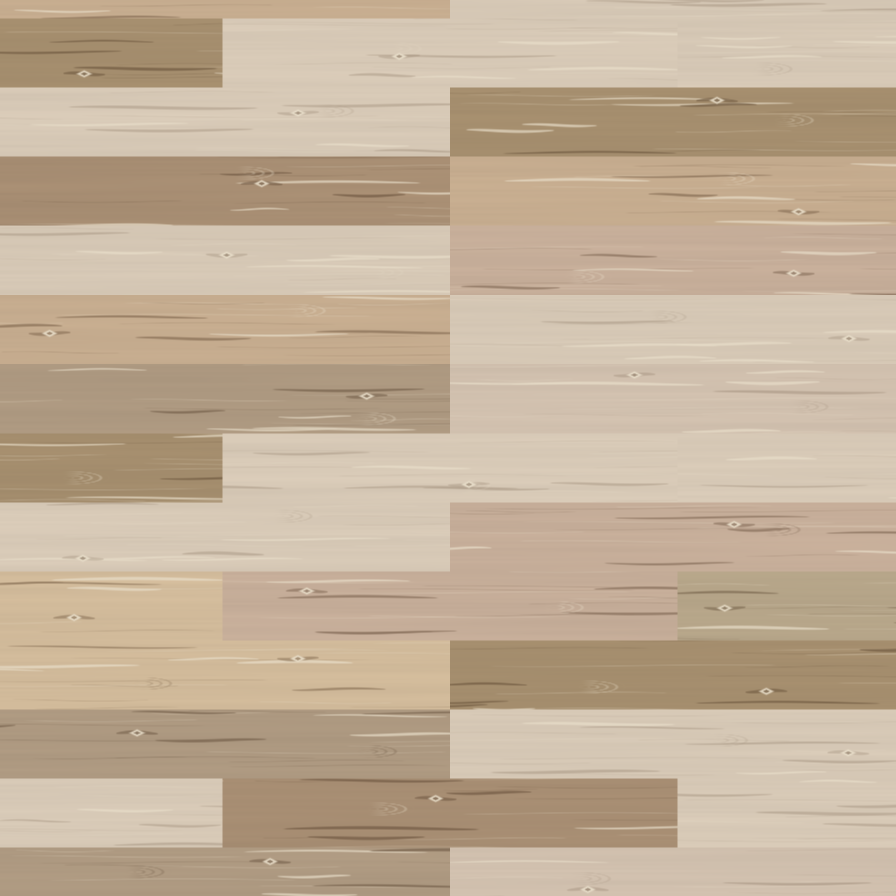
Give the GLSL for this texture, as a three.js fragment shader.

```glsl
// Wooden parquet: fourteen rows of long boards in cream, tan, pink and brown.
// Each row is cut into two halves or into quarter-half-quarter; every board is
// then seeded by a hash to place its grain, tapered streaks, knots and rings.
varying vec2 vUv;

const float ROW_H = 0.0771;     // board height
const float ROW_SHIFT = 0.0563; // hidden part of the top row
const float QUARTER = 0.2535;   // shortest board length
const float SIDE_SHIFT = 0.0048;
const float SOFT = 0.0007;      // edge softness

float hash(vec2 p) {
  return fract(sin(dot(p, vec2(127.1, 311.7))) * 43758.5453);
}

float noise(vec2 p) {
  vec2 i = floor(p), f = fract(p);
  f = f * f * (3.0 - 2.0 * f);
  return mix(mix(hash(i), hash(i + vec2(1.0, 0.0)), f.x),
             mix(hash(i + vec2(0.0, 1.0)), hash(i + 1.0), f.x), f.y);
}

// Wood tones, from pale to dark
vec3 woodTone(float tone) {
  return tone < 0.5 ? vec3(0.84, 0.785, 0.712)  // cream
       : tone < 1.5 ? vec3(0.815, 0.75, 0.68)   // rosy cream
       : tone < 2.5 ? vec3(0.82, 0.73, 0.605)   // honey
       : tone < 3.5 ? vec3(0.775, 0.675, 0.56)  // tan
       : tone < 4.5 ? vec3(0.775, 0.68, 0.60)   // pink
       : tone < 5.5 ? vec3(0.71, 0.645, 0.535)  // khaki
       : tone < 6.5 ? vec3(0.68, 0.60, 0.505)   // taupe
       : tone < 7.5 ? vec3(0.645, 0.555, 0.43)  // olive
       : vec3(0.655, 0.555, 0.45);              // brown
}

// Left, middle and right tone of a row; a negative middle means two halves
vec3 rowTones(float row) {
  return row < 0.5 ? vec3(3, -1, 0)
       : row < 1.5 ? vec3(7, 0, 0)
       : row < 2.5 ? vec3(0, -1, 7)
       : row < 3.5 ? vec3(8, -1, 3)
       : row < 4.5 ? vec3(0, -1, 4)
       : row < 5.5 ? vec3(3, -1, 0)
       : row < 6.5 ? vec3(6, -1, 1)
       : row < 7.5 ? vec3(7, 0, 0)
       : row < 8.5 ? vec3(0, -1, 4)
       : row < 9.5 ? vec3(2, 4, 5)
       : row < 10.5 ? vec3(2, -1, 7)
       : row < 11.5 ? vec3(6, -1, 0)
       : row < 12.5 ? vec3(0, 8, 0)
       : vec3(6, -1, 1);
}

// Thin line along the grain, pointed at both ends
float streak(vec2 p, vec2 start, float len, float halfWidth) {
  float t = (p.x - start.x) / len;
  float taper = max(4.0 * t * (1.0 - t), 0.0);
  float bend = 0.001 * sin(t * 5.0 + start.x * 90.0);
  float w = halfWidth * sqrt(taper);
  float line = 1.0 - smoothstep(w - SOFT, w + SOFT, abs(p.y - start.y - bend));
  return line * smoothstep(0.0, 0.12, taper);
}

float diamond(vec2 p, vec2 size) {
  return 1.0 - smoothstep(0.7, 1.2, abs(p.x) / size.x + abs(p.y) / size.y);
}

// Open nested ovals, fading outward
float rings(vec2 p, vec2 size) {
  vec2 q = p / size;
  float d = length(q);
  float line = smoothstep(0.25, 0.45, abs(fract(d * 4.0) - 0.5));
  return line * (1.0 - smoothstep(0.8, 1.0, d)) * smoothstep(-0.3, 0.3, q.x);
}

vec3 board(vec2 p, vec2 seed, float tone) {
  vec3 base = woodTone(tone);
  vec3 light = mix(base, vec3(0.91, 0.87, 0.79), 0.85);
  vec3 dark = base * vec3(0.72, 0.68, 0.64);
  float depth = tone < 1.5 ? 0.5 : 1.0; // pale boards keep dark marks faint

  // Fine grain and broad bands
  float grain = noise(vec2(p.x * 5.0, p.y * 420.0) + seed * 17.0) - 0.5;
  float band = noise(vec2(p.x * 2.0, p.y * 90.0) + seed * 31.0) - 0.5;
  vec3 color = base * (1.0 + 0.025 * grain + 0.03 * band);

  // Faint long streaks first, then a few bold ones
  for (int i = 0; i < 18; i++) {
    vec2 k = seed + float(i) * vec2(1.37, 2.11);
    float bold = step(12.0, float(i));
    vec2 start = vec2(hash(k) * 0.54 - 0.08, hash(k + 3.1) * ROW_H);
    float len = mix(0.09, 0.3, hash(k + 5.7)) * mix(1.2, 0.75, bold);
    float w = mix(0.0004, mix(0.0009, 0.0018, hash(k + 8.3)), bold);
    float isDark = step(0.52, hash(k + 9.9));
    float alpha = mix(0.35, 0.8, bold) * mix(1.0, depth, isDark);
    color = mix(color, mix(light, dark, isDark), alpha * streak(p, start, len, w));
  }

  // One knot with tails and a pale eye, one patch of rings
  vec2 knot = vec2(mix(0.05, 0.45, hash(seed + 4.4)), ROW_H * mix(0.15, 0.85, hash(seed + 6.6)));
  color = mix(color, dark, 0.7 * depth * streak(p, knot - vec2(0.024, 0.0), 0.048, 0.002));
  color = mix(color, light, diamond(p - knot, vec2(0.009, 0.0042)));
  color = mix(color, dark, 0.8 * diamond(p - knot, vec2(0.004, 0.002)));
  vec2 oval = vec2(mix(0.04, 0.46, hash(seed + 2.2)), ROW_H * mix(0.2, 0.8, hash(seed + 7.7)));
  vec3 ringColor = mix(light, dark, step(0.5, hash(seed + 1.1)));
  return mix(color, ringColor, 0.35 * depth * rings(p - oval, vec2(0.042, 0.009)));
}

vec3 parquet(vec2 uv) {
  float down = (1.0 - uv.y + ROW_SHIFT) / ROW_H;
  float row = floor(down);
  float x = uv.x + SIDE_SHIFT;
  vec3 tones = rowTones(row);
  bool halves = tones.y < 0.0;
  float firstCut = halves ? 2.0 * QUARTER : QUARTER;
  float lastCut = halves ? firstCut : 3.0 * QUARTER;
  float tone = x < firstCut ? tones.x : x < lastCut ? tones.y : tones.z;
  float left = x < firstCut ? 0.0 : x < lastCut ? firstCut : lastCut;
  return board(vec2(x - left, (1.0 - fract(down)) * ROW_H), vec2(row + 1.0, left * 9.0 + 2.0), tone);
}

void main() {
  // Two by two samples smooth the board edges
  vec3 color = vec3(0.0);
  for (int i = 0; i < 4; i++) {
    vec2 cell = vec2(mod(float(i), 2.0), floor(float(i) / 2.0)) - 0.5;
    color += 0.25 * parquet(vUv + cell * 0.001);
  }
  gl_FragColor = vec4(color, 1.0);
}
```
